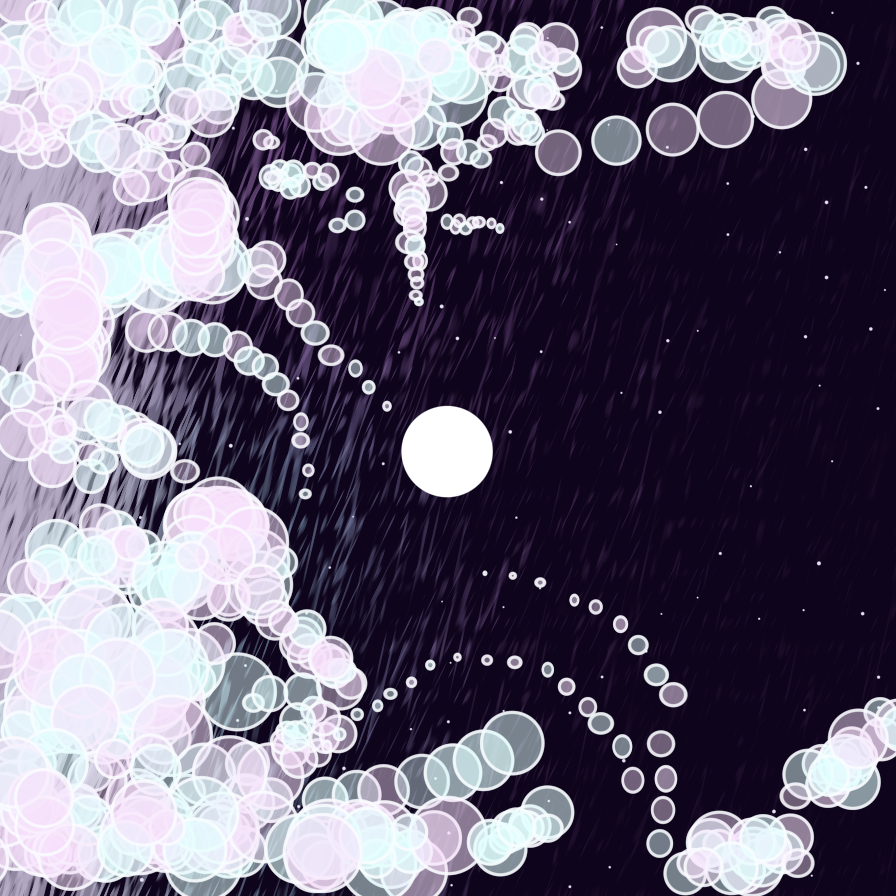
A WebGL 2 fragment shader for this background:

```glsl
#version 300 es
precision highp float;
// A pale moon in a dark violet night of slanted rain, framed by clouds of bubbles.
// Rain is stretched value noise with a threshold that rises to the right;
// bubbles are ringed discs spread around segments or strung along bent trails.
uniform vec2 u_resolution;
out vec4 fragColor;

const vec3 NIGHT = vec3(0.055, 0.015, 0.105);
const vec3 PINK = vec3(0.97, 0.88, 0.985);
const vec3 AQUA = vec3(0.88, 1.0, 0.995);
const float STRAIGHT = 0.0;

vec2 pos;      // canvas position, 0 to 1
float pixel;   // size of one pixel in canvas units
vec3 color;    // the layers painted so far

float hash(vec2 p) {
  vec3 q = fract(p.xyx * 0.1031);
  q += dot(q, q.yzx + 33.33);
  return fract((q.x + q.y) * q.z);
}

float noise(vec2 p) {
  vec2 i = floor(p), f = fract(p);
  f *= f * (3.0 - 2.0 * f);
  return mix(mix(hash(i), hash(i + vec2(1, 0)), f.x),
             mix(hash(i + vec2(0, 1)), hash(i + 1.0), f.x), f.y);
}

// Translucent disc with a bright rim; small ones become ellipses
void bubble(vec2 center, float r, float pink, float seed) {
  vec2 q = pos - center;
  q.x *= mix(1.0, 0.8 + 0.5 * seed, smoothstep(0.022, 0.012, r));
  float d = length(q) - r;
  if (d > pixel) return;
  vec3 tint = fract(seed * 7.31) < pink ? PINK : AQUA;
  float inside = smoothstep(pixel, -pixel, d);
  float rim = inside * smoothstep(-0.0035 - pixel, -0.0035 + pixel, d);
  color = mix(color, tint, inside * (0.4 + 0.22 * fract(seed * 3.7)));
  color = mix(color, vec3(0.98, 0.99, 1.0), rim * 0.85);
}

float segmentDistance(vec2 a, vec2 b) {
  vec2 d = b - a;
  return length(pos - a - d * clamp(dot(pos - a, d) / dot(d, d), 0.0, 1.0));
}

// Bubbles scattered around the segment span.xy - span.zw
void cluster(vec4 span, float rMax, float spread, int count, float pink) {
  if (segmentDistance(span.xy, span.zw) > spread + rMax) return;
  float seed = dot(span, vec4(97, 131, 61, 43));
  for (int i = 0; i < count; i++) {
    float k = float(i), h = hash(vec2(k, seed));
    float angle = 6.2832 * hash(vec2(k + 50.0, seed));
    float reach = spread * sqrt(hash(vec2(k, seed + 9.0)));
    vec2 c = mix(span.xy, span.zw, fract(k * 0.618 + seed));
    bubble(c + reach * vec2(cos(angle), sin(angle)), rMax * mix(0.42, 1.0, h), pink, h);
  }
}

// Bubbles strung in order from span.xy to span.zw, growing from r0 to r1
void trail(vec4 span, float r0, float r1, int count, float bend) {
  vec2 d = span.zw - span.xy;
  if (segmentDistance(span.xy, span.zw) > max(r0, r1) + abs(bend) * length(d) + 0.01) return;
  float seed = dot(span, vec4(71, 37, 53, 89));
  for (int i = 0; i < count; i++) {
    float t = float(i) / float(count - 1), h = hash(vec2(float(i), seed));
    vec2 c = span.xy + d * t + vec2(-d.y, d.x) * bend * 4.0 * t * (1.0 - t);
    bubble(c + 0.01 * (vec2(h, fract(h * 5.3)) - 0.5), mix(r0, r1, t), 0.5, h);
  }
}

// Slanted strands: pale and thick on the left, sparse and violet on the right
void paintRain() {
  float fade = clamp(pos.x + 0.18 * (0.5 - pos.y), 0.0, 1.0);
  float threshold = mix(0.1, 0.62, smoothstep(-0.05, 0.27, fade)) + 0.2 * fade;
  float patches = noise(vec2(pos.x - 0.4 * pos.y, pos.y) * vec2(24, 7));
  float haze = smoothstep(0.35, 0.05, pos.x);
  vec3 strand = mix(vec3(0.5, 0.34, 0.58), vec3(0.46, 0.62, 0.7),
                    smoothstep(0.7, 0.4, pos.y) * smoothstep(0.65, 0.2, pos.x));
  strand = mix(strand, vec3(0.74, 0.7, 0.8), haze);
  color = NIGHT;
  for (int i = 0; i < 3; i++) {
    float k = float(i), slope = 0.22 + 0.13 * k;
    vec2 q = vec2(pos.x - slope * pos.y, pos.y) * vec2(210.0 + 45.0 * k, 22.0 + 7.0 * k);
    float light = smoothstep(threshold, threshold + 0.25, noise(q + 40.0 * k));
    float strength = mix(0.75, 0.15, smoothstep(0.05, 0.9, fade)) * mix(0.45 + 0.75 * patches, 1.0, haze);
    color = mix(color, strand, light * strength);
  }
}

void paintStars() {
  vec2 cell = floor(pos * 17.0);
  float h = hash(cell + 3.0);
  vec2 q = fract(pos * 17.0) - 0.15 - 0.7 * vec2(h, hash(cell + 31.0));
  float d = length(q) / 17.0 - 0.0008 - 0.0014 * fract(h * 9.0);
  color = mix(color, vec3(0.9, 0.88, 0.95), step(0.55, fract(h * 5.0)) * smoothstep(pixel, -pixel, d));
}

void main() {
  float size = min(u_resolution.x, u_resolution.y);
  pos = (gl_FragCoord.xy - 0.5 * u_resolution) / size + 0.5;
  pixel = 0.8 / size;
  paintRain();
  paintStars();
  color = mix(color, vec3(1), smoothstep(pixel, -pixel, length(pos - vec2(0.499, 0.496)) - 0.051));
  // Upper clouds
  cluster(vec4(0, 0.95, 0.3, 0.94), 0.036, 0.06, 60, 0.5);
  cluster(vec4(0.02, 0.85, 0.22, 0.84), 0.03, 0.055, 32, 0.6);
  cluster(vec4(0.36, 0.88, 0.46, 0.87), 0.045, 0.035, 14, 0.85);
  cluster(vec4(0.36, 0.95, 0.5, 0.93), 0.043, 0.045, 34, 0.25);
  cluster(vec4(0.5, 0.96, 0.64, 0.91), 0.026, 0.035, 24, 0.5);
  trail(vec4(0.625, 0.828, 0.87, 0.885), 0.026, 0.034, 5, STRAIGHT);
  cluster(vec4(0.7, 0.92, 0.76, 0.95), 0.034, 0.02, 6, 0.5);
  cluster(vec4(0.8, 0.955, 0.91, 0.95), 0.037, 0.035, 20, 0.4);
  cluster(vec4(0.46, 0.8, 0.61, 0.88), 0.022, 0.025, 18, 0.5);
  trail(vec4(0.455, 0.79, 0.47, 0.665), 0.021, 0.005, 14, STRAIGHT);
  trail(vec4(0.495, 0.75, 0.555, 0.748), 0.009, 0.006, 8, STRAIGHT);
  // Left clouds
  cluster(vec4(0.28, 0.82, 0.39, 0.77), 0.018, 0.03, 16, 0.4);
  cluster(vec4(0, 0.68, 0.27, 0.72), 0.042, 0.035, 46, 0.3);
  cluster(vec4(0.065, 0.75, 0.085, 0.59), 0.044, 0.015, 26, 0.95);
  cluster(vec4(0.23, 0.78, 0.21, 0.7), 0.042, 0.015, 17, 1.0);
  trail(vec4(0.3, 0.69, 0.43, 0.545), 0.02, 0.006, 8, STRAIGHT);
  trail(vec4(0.16, 0.63, 0.345, 0.45), 0.024, 0.006, 13, 0.25);
  cluster(vec4(0.02, 0.54, 0.17, 0.48), 0.032, 0.05, 24, 0.45);
  cluster(vec4(0.22, 0.42, 0.27, 0.42), 0.043, 0.02, 13, 0.95);
  cluster(vec4(0.05, 0.38, 0.31, 0.36), 0.041, 0.04, 38, 0.4);
  // Lower clouds
  cluster(vec4(0.02, 0.25, 0.22, 0.24), 0.047, 0.07, 56, 0.45);
  cluster(vec4(0, 0.09, 0.3, 0.1), 0.045, 0.065, 64, 0.6);
  cluster(vec4(0.32, 0.3, 0.39, 0.23), 0.03, 0.02, 14, 0.6);
  cluster(vec4(0.31, 0.22, 0.36, 0.16), 0.022, 0.03, 15, 0.5);
  trail(vec4(0.36, 0.11, 0.57, 0.17), 0.026, 0.036, 7, -0.05);
  cluster(vec4(0.34, 0.05, 0.49, 0.05), 0.045, 0.025, 18, 0.5);
  cluster(vec4(0.55, 0.06, 0.61, 0.085), 0.036, 0.015, 10, 0.2);
  // Lower trails and right corner
  trail(vec4(0.36, 0.17, 0.48, 0.255), 0.008, 0.006, 7, STRAIGHT);
  trail(vec4(0.51, 0.262, 0.703, 0.13), 0.005, 0.015, 9, 0.2);
  trail(vec4(0.54, 0.362, 0.755, 0.222), 0.003, 0.014, 9, 0.12);
  trail(vec4(0.74, 0.17, 0.735, 0.06), 0.015, 0.016, 4, STRAIGHT);
  cluster(vec4(0.77, 0.035, 0.89, 0.055), 0.038, 0.022, 19, 0.6);
  cluster(vec4(0.91, 0.115, 1.0, 0.19), 0.036, 0.025, 18, 0.6);
  fragColor = vec4(color, 1);
}
```
